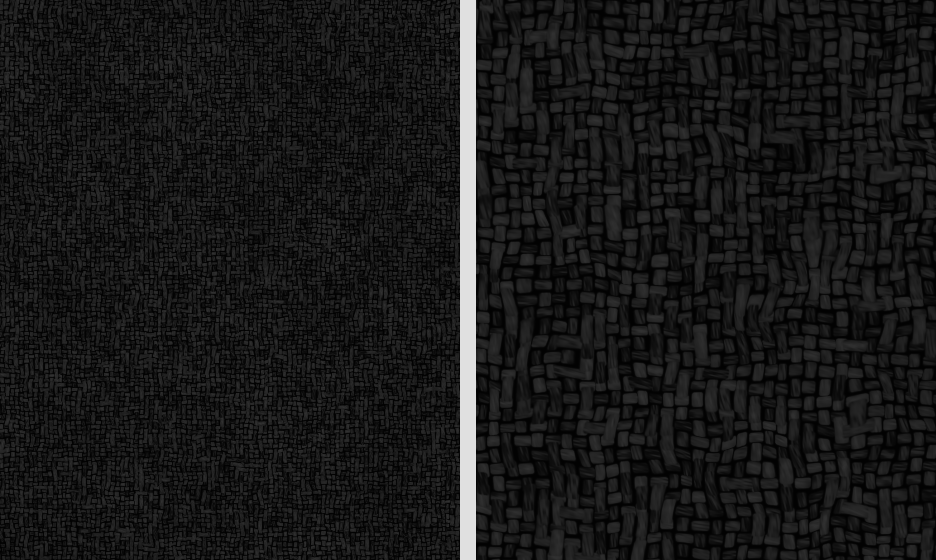
Left: the whole. Right: its middle third, enlarged.
A WebGL 1 fragment shader for this texture:

```glsl
precision highp float;
// Black woven cloth: a fine, irregular basket of short warp and weft floats.
uniform vec2 u_resolution;

const vec2 THREADS = vec2(96.0, 120.0);   // repeats across and down
const vec3 GAP_COLOR = vec3(0.018);
const vec3 YARN_DARK = vec3(0.065);
const vec3 YARN_LIGHT = vec3(0.165);
const float LONG_FLOAT_CHANCE = 0.17;

float hash(vec2 p) {
  return fract(sin(dot(p, vec2(12.9898, 78.233))) * 43758.5453);
}

float valueNoise(vec2 p) {
  vec2 i = floor(p);
  vec2 f = fract(p);
  f = f * f * (3.0 - 2.0 * f);
  float low = mix(hash(i), hash(i + vec2(1.0, 0.0)), f.x);
  float high = mix(hash(i + vec2(0.0, 1.0)), hash(i + vec2(1.0, 1.0)), f.x);
  return mix(low, high, f.y);
}

float roundedBox(vec2 p, vec2 halfSize, float radius) {
  vec2 q = abs(p) - halfSize + radius;
  return length(max(q, 0.0)) + min(max(q.x, q.y), 0.0) - radius;
}

// Brightness of a float; x runs across the yarn and y along it.
float yarnTone(vec2 p, vec2 halfSize, float seed) {
  vec2 bend = p / halfSize;
  float roundness = 1.0 - 0.5 * bend.x * bend.x - 0.2 * bend.y * bend.y;
  float fibres = valueNoise(vec2(p.x * 8.0 + p.y * 1.5, p.y * 1.8) + seed * 91.0);
  float tone = 0.28 + 0.6 * seed + 0.55 * (fibres - 0.5);
  return clamp(tone, 0.0, 1.0) * max(roundness, 0.0);
}

// Returns base weave tone, base coverage, long-float tone, long-float coverage.
vec4 weave(vec2 p, float blur) {
  vec2 home = floor(p);
  vec4 layers = vec4(0.0);
  for (int y = -1; y <= 1; y++) {
    for (int x = -1; x <= 1; x++) {
      vec2 cell = home + vec2(float(x), float(y));
      float seed = hash(cell + 3.7);
      float isWarp = 1.0 - mod(cell.x + cell.y, 2.0);
      float isLong = step(hash(cell + 41.3), LONG_FLOAT_CHANCE);
      // Most long floats stand upright, as raised warp ends.
      float upright = max(isWarp, isLong * step(0.25, hash(cell + 17.9)));

      vec2 jitter = vec2(hash(cell + 7.1), hash(cell + 23.5)) - 0.5;
      vec2 q = p - cell - 0.5 - 0.16 * jitter;
      q = mix(q.yx, q, upright);
      q.x += q.y * 0.22 * (hash(cell + 61.7) - 0.5);
      vec2 halfSize = vec2(0.34 + 0.08 * seed, 0.53 + 0.08 * jitter.x);
      halfSize += isLong * vec2(0.04, 0.34);

      float edge = roundedBox(q, halfSize, 0.2);
      float cover = 1.0 - smoothstep(-blur, blur, edge);
      float tone = yarnTone(q, halfSize, seed);
      if (isLong > 0.5) {
        layers.zw = mix(layers.zw, vec2(tone, 1.0), cover);
      } else {
        layers.xy = max(layers.xy, vec2(tone, 1.0) * cover);
      }
    }
  }
  return layers;
}

void main() {
  vec2 canvas = gl_FragCoord.xy / u_resolution;
  vec2 p = canvas * THREADS;

  // Loose, wandering threads
  vec2 wander = vec2(valueNoise(p * 0.35), valueNoise(p * 0.35 + 57.0)) - 0.5;
  p += 0.75 * wander;

  // Weave with long floats laid over the short ones
  float blur = max(0.09, 0.6 * THREADS.y / u_resolution.y);
  vec4 layers = weave(p, blur);
  float tone = mix(layers.x, layers.z / max(layers.w, 0.001), layers.w);
  float cover = mix(layers.y, 1.0, layers.w);
  vec3 color = mix(GAP_COLOR, mix(YARN_DARK, YARN_LIGHT, tone), cover);

  // Rounded sides sink toward the gaps
  color *= 0.5 + 0.6 * smoothstep(0.0, 0.55, tone);

  // Soft wear and fine lint
  float wear = valueNoise(canvas * vec2(7.0, 9.0));
  float lint = valueNoise(canvas * THREADS * 3.0);
  color *= 0.88 + 0.2 * wear + 0.16 * (lint - 0.5);
  gl_FragColor = vec4(color, 1.0);
}
```
